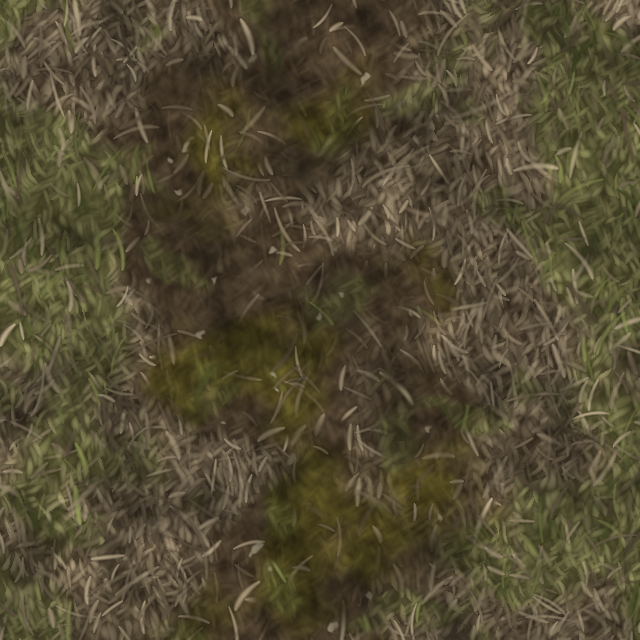
This texture is drawn by a WebGL 2 fragment shader. Its source:

```glsl
#version 300 es
precision highp float;
// Worn turf: a mossy, bare earth hollow edged by dry straw and green tufts.
// Layered sines lay out and mottle the ground, stretched cellular noise gives
// matted litter, and jittered grids scatter soft curved blades in layers.
uniform vec2 u_resolution;
out vec4 fragColor;

const vec3 SOIL_DARK = vec3(0.16, 0.125, 0.085);
const vec3 SOIL_LIGHT = vec3(0.34, 0.285, 0.21);
const vec3 MOSS_DARK = vec3(0.18, 0.155, 0.06);
const vec3 MOSS_LIGHT = vec3(0.36, 0.33, 0.13);
const vec3 STRAW_DARK = vec3(0.27, 0.225, 0.165);
const vec3 STRAW_LIGHT = vec3(0.66, 0.60, 0.49);
const vec3 GRASS_DARK = vec3(0.22, 0.235, 0.11);
const vec3 GRASS_LIGHT = vec3(0.51, 0.53, 0.30);
const vec3 PEBBLE = vec3(0.55, 0.52, 0.44);

vec4 hash4(vec2 cell, float seed) {
  vec4 q = fract((cell.xyxy + seed * 17.3) * vec4(0.1031, 0.1030, 0.0973, 0.1099));
  q += dot(q, q.wzxy + 33.33);
  return fract((q.xxyz + q.yzzw) * q.zywx);
}

mat2 rotation(float angle) {
  float c = cos(angle), s = sin(angle);
  return mat2(c, -s, s, c);
}

// Layered, warped sines, roughly -1 to 1
float waves(vec2 p, float seed) {
  float sum = 0.0, amplitude = 0.55;
  for (int i = 0; i < 4; i++) {
    p = rotation(1.1) * p * 1.6 + seed * 2.7;
    sum += amplitude * sin(p.x + 1.4 * sin(p.y));
    amplitude *= 0.6;
  }
  return sum;
}

// Cellular noise: distance to the nearest point, and that point's random value
vec2 cellular(vec2 p, float seed) {
  vec2 base = floor(p), nearest = vec2(9.0, 0.0);
  for (int y = -1; y <= 1; y++)
    for (int x = -1; x <= 1; x++) {
      vec2 cell = base + vec2(x, y);
      vec4 h = hash4(cell, seed);
      float d = length(p - cell - h.xy);
      if (d < nearest.x) nearest = vec2(d, h.z);
    }
  return nearest;
}

// Shares of bare earth, green growth and moss
vec3 groundCover(vec2 p) {
  float axis = 0.46 + 0.07 * sin(p.y * 5.0 + 1.0);
  float bare = 1.0 - smoothstep(0.10, 0.26, abs(p.x - axis) + 0.15 * waves(p * 8.0, 1.0));
  float edge = smoothstep(0.30, 0.46, abs(p.x - 0.5) + 0.2 * waves(p * 7.0, 3.0));
  float tuft = 0.7 * smoothstep(0.5, 0.85, waves(p * 11.0, 8.0));
  float moss = smoothstep(-0.2, 0.8, waves(p * 9.0, 5.0) + 0.5 - p.y);
  return vec3(bare, max(edge, tuft), moss * (0.2 + 0.8 * bare));
}

// Matted strands: soft light streaks along one direction
float litter(vec2 p, float angle, float seed) {
  vec2 warped = p + 0.012 * vec2(waves(p * 16.0, seed), waves(p * 16.0, seed + 3.0));
  vec2 strand = cellular(rotation(angle) * warped * vec2(32.0, 105.0), seed);
  return strand.y * (1.0 - smoothstep(0.1, 0.85, strand.x));
}

vec3 earth(vec2 p, vec3 cover) {
  float grain = 0.5 + 0.3 * waves(p * 70.0, 2.0) + 0.22 * waves(p * 24.0, 9.0);
  float streaks = max(litter(p, 1.9, 7.0), 0.9 * litter(p, 0.7, 11.0));
  float tone = clamp(0.75 * grain + 0.35 * streaks - 0.03, 0.0, 1.0);
  vec3 color = mix(SOIL_DARK, SOIL_LIGHT, tone);
  color = mix(color, mix(MOSS_DARK, MOSS_LIGHT, tone), 0.85 * cover.z);
  float mat = clamp(0.25 * grain + 0.75 * streaks, 0.0, 1.0);
  color = mix(color, mix(SOIL_DARK, STRAW_LIGHT, mat), 0.75 * (1.0 - cover.x));
  return mix(color, mix(GRASS_DARK, GRASS_LIGHT, mat), 0.6 * cover.y);
}

// Distance to a curved blade, in multiples of its width, thin at both ends
float bladeDistance(vec2 p, float angle, float len, float bend, float width) {
  vec2 q = rotation(angle) * p;
  float t = clamp(q.x / len, 0.0, 1.0);
  float profile = 0.4 + 0.6 * sqrt(4.0 * t * (1.0 - t));
  return length(q - len * vec2(t, bend * t * t)) / (width * profile);
}

// One grid of blades; share is the chance that a blade grows here
vec3 addBlades(vec3 color, vec2 p, float size, float seed, float share, float spread,
               vec3 dark, vec3 light) {
  vec2 base = floor(p / size);
  for (int y = -1; y <= 1; y++)
    for (int x = -1; x <= 1; x++) {
      vec2 cell = base + vec2(x, y);
      vec4 h = hash4(cell, seed), k = hash4(cell, seed + 31.0);
      float grown = smoothstep(h.w - 0.15, h.w + 0.15, share) * mix(0.4, 0.95, fract(k.x * 9.0));
      vec2 root = (cell + h.xy) * size;
      float flow = sin(root.x * 15.0 + 2.0 * sin(root.y * 11.0));
      float angle = 1.65 + spread * (0.7 * (2.0 * h.z - 1.0) + 0.6 * flow);
      float width = mix(0.0026, 0.0052, k.w * k.w);
      float d = bladeDistance(p - root, angle, size * mix(0.45, 0.88, k.x), 0.9 * (k.y - 0.5), width);
      color *= 1.0 - 0.16 * grown * (1.0 - smoothstep(0.8, 3.0, d));
      vec3 tint = mix(dark, light, 0.05 + 0.95 * pow(k.z, 1.5));
      color = mix(color, tint, grown * (1.0 - smoothstep(0.1, 1.6, d)));
    }
  return color;
}

vec3 addPebbles(vec3 color, vec2 p, float bare) {
  vec2 stone = cellular(p * 17.0 + 0.12 * waves(p * 60.0, 4.0), 12.0);
  float radius = 0.05 + 0.06 * fract(stone.y * 7.0);
  float shape = 1.0 - smoothstep(radius - 0.04, radius + 0.05, stone.x);
  return mix(color, PEBBLE, 0.75 * shape * bare * step(0.75, stone.y));
}

void main() {
  vec2 p = gl_FragCoord.xy / u_resolution.y;
  vec3 cover = groundCover(p);
  vec3 color = addPebbles(earth(p, cover), p, cover.x);
  // Dense and thin patches of growth, with matching light and shade
  float patches = waves(p * 13.0, 6.0);
  float strawShare = mix(0.85, 0.16, cover.x) * (1.0 - 0.55 * cover.y) + 0.2 * patches;
  float grassShare = 0.85 * cover.y - 0.06 + 0.12 * patches;
  for (int i = 0; i < 14; i++) {
    float seed = float(i) + 1.0;
    float size = mix(0.04, 0.115, fract(seed * 0.618));
    vec2 q = rotation(seed) * vec2(0.37, 0.61) + p;
    if (i % 3 == 2) color = addBlades(color, q, size, seed, grassShare, 0.6, GRASS_DARK, GRASS_LIGHT);
    else color = addBlades(color, q, size, seed, strawShare, 1.25, STRAW_DARK, STRAW_LIGHT);
  }
  color *= 1.03 + 0.20 * patches + 0.10 * waves(p * 30.0, 10.0);
  fragColor = vec4(color, 1.0);
}
```
